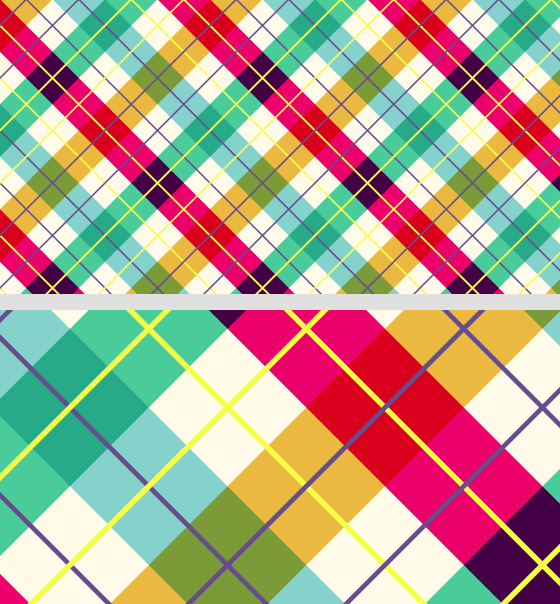
Top: the whole. Bottom: its middle third, enlarged.
Reproduce this pattern procedurally as a Shadertoy shader.

```glsl
// Diagonal tartan: two crossed sets of translucent bands multiply over cream
// paper, and thin yellow and violet lines run through every band and gap.
// Both sets share one layout of period 1 along the rotated axes.

#define TILES_ACROSS 2.6667
#define ORIGIN vec2(0.6215, 0.1215)
#define BAND_HALF 0.125
#define YELLOW_HALF 0.0062
#define VIOLET_HALF 0.0053
#define PAPER vec3(1.0, 0.985, 0.91)
#define GREEN vec3(0.285, 0.80, 0.60)
#define ORANGE vec3(0.925, 0.725, 0.25)
#define PINK vec3(0.925, 0.0, 0.41)
#define AQUA vec3(0.52, 0.82, 0.80)
#define YELLOW vec3(0.97, 1.0, 0.27)
#define VIOLET vec3(0.40, 0.30, 0.55)

// Antialiased coverage of a stripe repeating with period 1 around a centre.
float stripe(float t, float centre, float halfWidth, float pixel) {
    float d = abs(fract(t - centre + 0.5) - 0.5);
    return clamp((halfWidth - d) / pixel + 0.5, 0.0, 1.0);
}

// Filter of two alternating bands, relative to the paper colour.
vec3 bandInk(float t, vec3 first, vec3 second, float pixel) {
    vec3 ink = mix(vec3(1.0), first / PAPER, stripe(t, 0.0, BAND_HALF, pixel));
    return ink * mix(vec3(1.0), second / PAPER, stripe(t, 0.5, BAND_HALF, pixel));
}

// Opaque pairs of yellow and violet lines, a quarter period apart.
vec3 drawLines(vec3 colour, float t, float pixel) {
    for (int i = 0; i < 4; i++) {
        bool isYellow = i < 2;
        float halfWidth = isYellow ? YELLOW_HALF : VIOLET_HALF;
        float cover = stripe(t, float(i) * 0.25, halfWidth, pixel);
        colour = mix(colour, isYellow ? YELLOW : VIOLET, cover);
    }
    return colour;
}

void mainImage(out vec4 fragColor, in vec2 fragCoord) {
    // Tile units measured from the top left, then turned to the diagonals.
    float scale = TILES_ACROSS / iResolution.x;
    vec2 p = vec2(fragCoord.x, iResolution.y - fragCoord.y) * scale;
    vec2 diagonal = vec2(p.x + p.y, p.y - p.x) - ORIGIN;
    float pixel = sqrt(2.0) * scale;

    // Overlapping bands
    vec3 colour = PAPER;
    colour *= bandInk(diagonal.x, GREEN, ORANGE, pixel);
    colour *= bandInk(diagonal.y, PINK, AQUA, pixel);

    // Falling lines first, rising lines over them
    colour = drawLines(colour, diagonal.y, pixel);
    colour = drawLines(colour, diagonal.x, pixel);

    fragColor = vec4(colour, 1.0);
}
```
